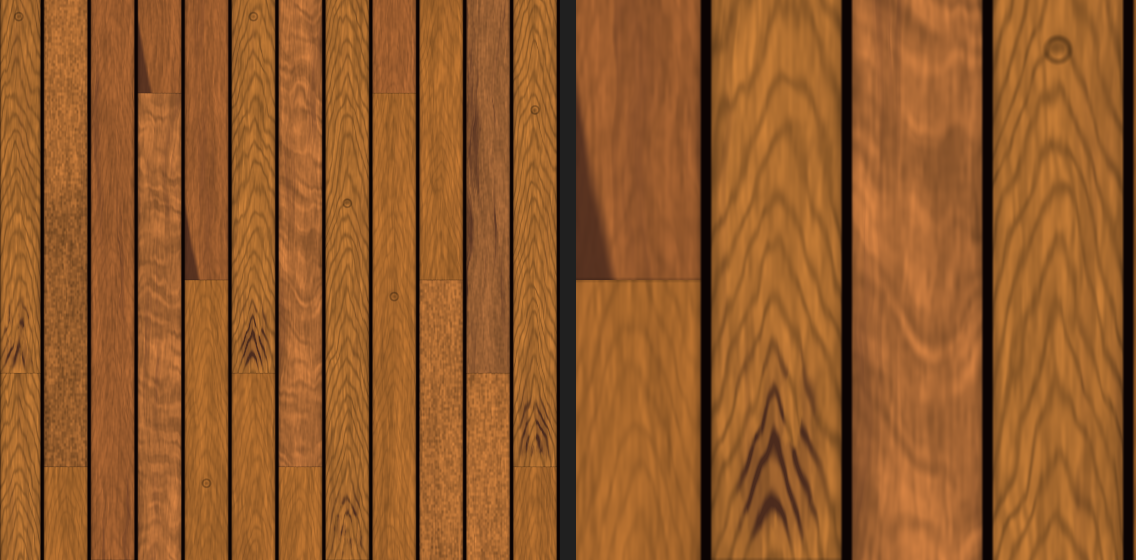
Left, the full canvas; right, a detail of the centre.
Write a Shadertoy shader that draws this texture.

```glsl
const float PLANKS = 12.0;
const float PITCH = 0.0838;       // plank width including its gap
const float SHIFT = 0.0083;       // part of the first plank cut off at the left
const float WRAP_GAP = 0.0027;    // last gap, repeated beyond the left edge
const float HALF_GAP = 0.0031;
const float GAP_BLUR = 0.0011;
const float JOINT_ROWS = 6.0;     // joints fall on sixths of the height
const float KNOT_HEIGHT = 0.637;
const vec3 GAP_COLOUR = vec3(0.04, 0.01, 0.01);
const vec3 STREAK_COLOUR = vec3(0.27, 0.15, 0.11);

// Board kinds: cathedral, wedged, rippled, speckled, smoky, plain, red
const int UPPER_KIND[12] = int[12](0, 3, 6, 1, 1, 0, 2, 0, 6, 5, 4, 0);
const int LOWER_KIND[12] = int[12](0, 5, 6, 2, 5, 5, 5, 0, 5, 3, 3, 5);
const vec3 WOOD[7] = vec3[7](
    vec3(0.65, 0.41, 0.18), vec3(0.61, 0.36, 0.18), vec3(0.67, 0.41, 0.21),
    vec3(0.68, 0.42, 0.20), vec3(0.59, 0.37, 0.20), vec3(0.65, 0.40, 0.17),
    vec3(0.61, 0.36, 0.18));
// Strength of cathedral rings, ripple, speckle and dark streaks
const vec4 FIGURE[7] = vec4[7](
    vec4(1.0, 0.0, 0.1, 0.15), vec4(0.2, 0.0, 0.2, 0.25),
    vec4(0.0, 1.0, 0.2, 0.30), vec4(0.0, 0.1, 1.0, 0.10),
    vec4(0.2, 0.1, 0.4, 0.70), vec4(0.4, 0.0, 0.1, 0.08),
    vec4(0.3, 0.0, 0.2, 0.45));

float hash(vec2 p) {
    vec3 q = fract(vec3(p.xyx) * 0.1031);
    q += dot(q, q.yzx + 33.33);
    return fract((q.x + q.y) * q.z);
}

float noise(vec2 p) {
    vec2 i = floor(p), f = fract(p);
    f = f * f * (3.0 - 2.0 * f);
    return mix(mix(hash(i), hash(i + vec2(1, 0)), f.x),
               mix(hash(i + vec2(0, 1)), hash(i + vec2(1, 1)), f.x), f.y);
}

float fbm(vec2 p) {
    float sum = 0.0, weight = 0.53;
    for (int i = 0; i < 4; i++) {
        sum += weight * noise(p);
        p = p * 2.03 + 17.3;
        weight *= 0.5;
    }
    return sum;
}

// s runs across the board from -0.5 to 0.5, v runs up from its lower end
vec3 board(float s, float v, int kind, float seed) {
    vec4 figure = FIGURE[kind];
    vec2 offset = vec2(seed * 13.7, seed * 5.3);
    float warp = fbm(vec2(s * 2.0, v * 7.0) + offset) - 0.5;
    float grainX = s + 0.35 * warp;

    // Fine fibres and broad tone
    float fibre = noise(vec2(grainX * 26.0, v * 24.0) + offset) - 0.5;
    float pores = noise(vec2(s * 38.0, v * 75.0) + offset) - 0.5;
    float tone = fbm(vec2(grainX * 5.0, v * 5.0) + offset) - 0.5;
    float shade = 0.17 * fibre + 0.12 * pores + 0.22 * tone;

    // Nested arches with sharp dark lines
    float arch = v + 0.28 * sqrt(s * s + 0.004) + 0.12 * warp;
    float ring = pow(0.5 + 0.5 * sin(arch * 170.0 + 5.0 * tone), 3.0);
    shade -= figure.x * 0.20 * (ring - 0.3) * (0.5 + fibre + 0.5);

    // Cross ripple
    float ripple = noise(vec2(s * 2.5, v * 105.0 + s * 3.0 + 9.0 * warp) + offset) - 0.5;
    shade += figure.y * 0.30 * ripple * (0.6 + 1.5 * abs(tone + 0.2));

    // Speckle, smoked along the lower half
    float speck = noise(vec2(s * 22.0, v * 190.0) + offset) - 0.5;
    float smoke = figure.z * smoothstep(0.56, 0.42, v + 0.1 * warp);
    shade += figure.z * (0.26 * speck - 0.01);
    shade -= 0.15 * smoke * step(0.9, figure.z);
    vec3 colour = WOOD[kind] * (1.0 + shade);

    // Long dark streaks
    float streak = smoothstep(0.54, 0.78, fbm(vec2(grainX * 7.0, v * 4.0) + offset + 41.0));
    float dark = figure.w * streak * (0.75 + fibre);

    // Dark arches at the foot of cathedral boards
    if (kind == 0) {
        float foot = smoothstep(0.0, 0.03, v) * smoothstep(0.15, 0.07, v);
        float patches = smoothstep(0.38, 0.58, fbm(vec2(s * 7.0, v * 25.0) + offset));
        dark += foot * smoothstep(0.42, 0.15, abs(s)) * patches * (0.25 + 0.75 * ring);
    }
    // Dark wedge at the lower left corner
    if (kind == 1) {
        float slope = -0.18 - 2.2 * v + 0.15 * warp;
        dark += 0.75 * smoothstep(0.06, -0.03, s - slope);
    }
    colour = mix(colour, STREAK_COLOUR, clamp(dark, 0.0, 0.9));

    // Small round knot
    if (kind == 0 || kind == 5) {
        float radius = length(vec2(s * PITCH, v - KNOT_HEIGHT));
        float knot = smoothstep(0.003, 0.0, abs(radius - 0.007))
                   + 0.7 * smoothstep(0.005, 0.0, radius);
        colour *= 1.0 - 0.28 * knot;
    }
    return colour;
}

void mainImage(out vec4 fragColor, in vec2 fragCoord) {
    vec2 uv = fragCoord / iResolution.xy;
    float across = (uv.x + SHIFT) / PITCH;
    float column = min(floor(across), PLANKS - 1.0);
    float s = fract(across) - 0.5;

    // Joint heights step down in a cycle of five planks
    float cycle = mod(column + 2.0, 5.0);
    float joint = 1.0 - (cycle + 1.0 + step(0.5, cycle)) / JOINT_ROWS;
    bool lower = uv.y < joint;
    int kind = lower ? LOWER_KIND[int(column)] : UPPER_KIND[int(column)];
    float seed = column + (lower ? 20.0 : 1.0);
    vec3 colour = board(s, fract(uv.y - joint), kind, seed);

    // Faint joint line, rounded plank edges and black gaps
    float pixel = 1.0 / iResolution.x;
    colour *= 1.0 - 0.16 * smoothstep(0.0022, 0.0, abs(uv.y - joint));
    float edge = min((0.5 - abs(s)) * PITCH, uv.x + WRAP_GAP) - HALF_GAP;
    colour *= 0.82 + 0.18 * smoothstep(0.0, 0.006, edge);
    float blur = max(GAP_BLUR, pixel);
    colour = mix(GAP_COLOUR, colour, smoothstep(-blur, blur, edge));
    fragColor = vec4(colour, 1.0);
}
```
